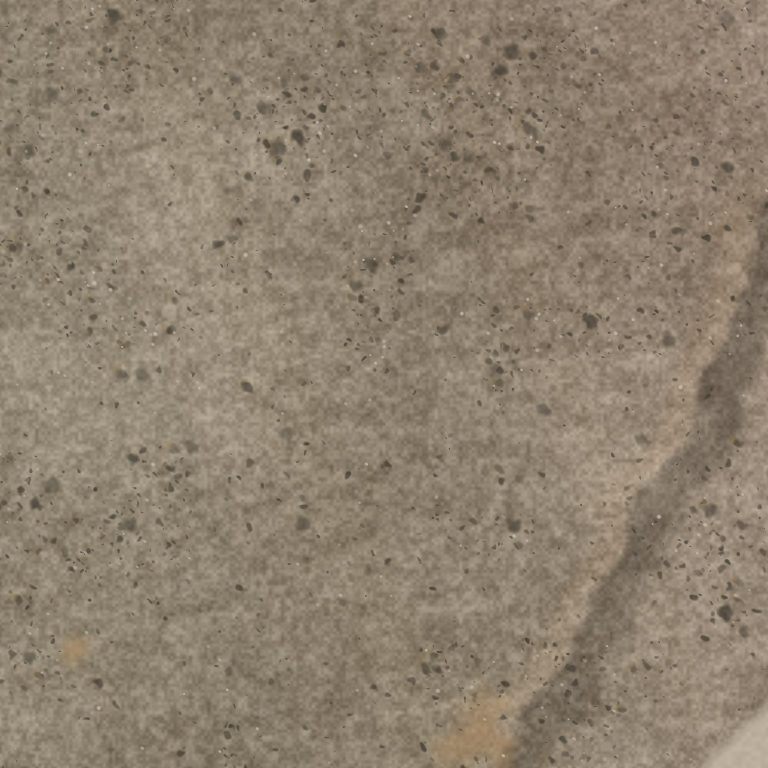
Give the GLSL for this texture, as a WebGL 2 fragment shader.

```glsl
#version 300 es
precision highp float;
// Dry scrubland seen from above: dusty soil, clumped shrubs, pebbles and a worn track.

uniform vec2 u_resolution;
out vec4 fragColor;

const vec3 SOIL = vec3(0.578, 0.525, 0.455);
const vec3 SHRUB = vec3(0.26, 0.24, 0.205);
const vec3 DRY_GRASS = vec3(0.56, 0.465, 0.30);
const vec3 PEBBLE = vec3(0.80, 0.77, 0.72);
const vec3 OCHRE = vec3(0.68, 0.54, 0.38);
const vec3 ROAD = vec3(0.73, 0.68, 0.61);
const vec2 SHADOW_DIR = vec2(0.80, -0.60);
const float GRAIN = 0.10;        // contrast of the finest soil grain
const float MOTTLE = 0.11;       // contrast of small soil patches
const float DRIFT = 0.085;       // contrast of broad soil patches
const float STREAK = 0.05;       // contrast of the faint wind streaks
const float SHRUB_DENSITY = 0.09;

vec2 hash2(vec2 p) {
    vec3 q = fract(p.xyx * vec3(0.1031, 0.1030, 0.0973));
    q += dot(q, q.yzx + 33.33);
    return fract((q.xx + q.yz) * q.zy);
}

float noise(vec2 p) {
    vec2 i = floor(p), f = fract(p);
    f = f * f * (3.0 - 2.0 * f);
    float low = mix(hash2(i).x, hash2(i + vec2(1, 0)).x, f.x);
    float high = mix(hash2(i + vec2(0, 1)).x, hash2(i + vec2(1, 1)).x, f.x);
    return mix(low, high, f.y);
}

// Noise centred on zero
float wobble(vec2 p) { return noise(p) - 0.5; }

// Local plant density, with a thicker stand near the top
float clumping(vec2 p) {
    vec2 stand = (p - vec2(0.47, 0.87)) / vec2(0.20, 0.10);
    return 0.35 + 2.0 * smoothstep(0.45, 0.85, noise(p * 11.0 + 3.7))
         + 1.3 * exp(-dot(stand, stand));
}

// Cellular scatter of soft blobs: x = body, y = dry tuft on its lit side
vec2 scatter(vec2 p, float cells, float chance, float radius, float seed) {
    vec2 cover = vec2(0.0);
    vec2 base = floor(p * cells);
    for (int j = -1; j <= 1; j++)
    for (int i = -1; i <= 1; i++) {
        vec2 cell = base + vec2(i, j);
        vec2 jitter = hash2(cell + seed);
        vec2 trait = hash2(cell + seed + 57.3);
        vec2 centre = (cell + jitter) / cells;
        if (hash2(cell + seed + 113.9).x > chance * clumping(centre)) continue;
        float size = radius * mix(0.55, 1.25, trait.x) / cells;
        vec2 q = (p - centre) / size;
        vec2 side = vec2(-SHADOW_DIR.y, SHADOW_DIR.x);
        float stretch = mix(0.9, 1.5, jitter.y);
        float body = length(vec2(dot(q, SHADOW_DIR), dot(q, side) * stretch));
        float tuft = length(q + SHADOW_DIR * 0.9);
        float strength = mix(0.45, 1.0, trait.y);
        cover.x = max(cover.x, strength * smoothstep(1.35, 0.45, body));
        cover.y = max(cover.y, step(0.6, jitter.x) * smoothstep(1.5, 0.3, tuft));
    }
    return cover;
}

vec3 soil(vec2 p) {
    float streaks = wobble(vec2(p.x * 9.0 + p.y * 3.0, p.y * 75.0 - p.x * 14.0));
    float tone = GRAIN * wobble(p * 250.0) + MOTTLE * wobble(p * 125.0 + 9.0)
               + 0.6 * MOTTLE * wobble(p * 48.0 + 21.0) + STREAK * streaks
               + DRIFT * (wobble(p * 4.0 + 5.0) + 0.5 * wobble(p * 13.0));
    vec3 tint = mix(vec3(-0.012, 0.0, -0.006), vec3(0.012, 0.0, 0.003),
                    smoothstep(0.2, 1.3, p.x + 0.4 * p.y));
    return SOIL + tone + tint;
}

// Curved wheel track: pale verge beside a dark band, with a road in the corner
vec3 addTrack(vec3 col, vec2 p) {
    float bend = 0.67 + 0.70 * p.y - 0.28 * p.y * p.y;
    float offset = p.x - bend + 0.035 * wobble(p * 14.0) + 0.012 * wobble(p * 60.0);
    float band = smoothstep(-0.045, -0.025, offset) * smoothstep(0.05, 0.015, offset);
    float verge = smoothstep(-0.10, -0.065, offset) * smoothstep(-0.03, -0.05, offset);
    float fade = smoothstep(0.85, 0.60, p.y);
    col *= 1.0 - 0.20 * band * fade * (0.6 + 0.7 * noise(p * 22.0));
    col += vec3(0.05, 0.04, 0.028) * verge * fade;
    col += 0.025 * smoothstep(0.04, 0.09, offset);
    float road = smoothstep(0.895, 0.93, p.x - p.y + 0.015 * wobble(p * 40.0));
    return mix(col, ROAD + 0.05 * wobble(p * 160.0), road);
}

float stain(vec2 p, vec2 centre, float radius) {
    float d = length(p - centre) / radius + 1.2 * wobble(p * 35.0);
    return smoothstep(1.2, 0.1, d);
}

void main() {
    vec2 p = gl_FragCoord.xy / min(u_resolution.x, u_resolution.y);
    vec3 col = addTrack(soil(p), p);
    float ochre = max(stain(p, vec2(0.62, 0.04), 0.055), stain(p, vec2(0.105, 0.155), 0.025));
    col = mix(col, OCHRE, 0.55 * ochre);

    // Shrubs in three sizes, with ragged edges
    vec2 ragged = p + 0.006 * vec2(wobble(p * 130.0), wobble(p * 130.0 + 40.0));
    vec2 plants = scatter(ragged, 30.0, SHRUB_DENSITY, 0.28, 11.0);
    plants = max(plants, scatter(ragged, 58.0, SHRUB_DENSITY, 0.28, 71.0));
    plants = max(plants, 0.8 * scatter(ragged, 115.0, SHRUB_DENSITY, 0.30, 137.0));
    float onRoad = smoothstep(0.91, 0.88, p.x - p.y);
    plants *= onRoad;
    col = mix(col, DRY_GRASS, 0.45 * plants.y * noise(p * 90.0));
    col = mix(col, SHRUB + 0.08 * wobble(p * 200.0), 0.82 * plants.x);

    // Pale pebbles
    float pebbles = scatter(p, 105.0, 0.022, 0.26, 203.0).x;
    pebbles = max(pebbles, scatter(p, 42.0, 0.006, 0.12, 251.0).x);
    col = mix(col, PEBBLE, 0.75 * pebbles);
    fragColor = vec4(clamp(col, 0.0, 1.0), 1.0);
}
```
